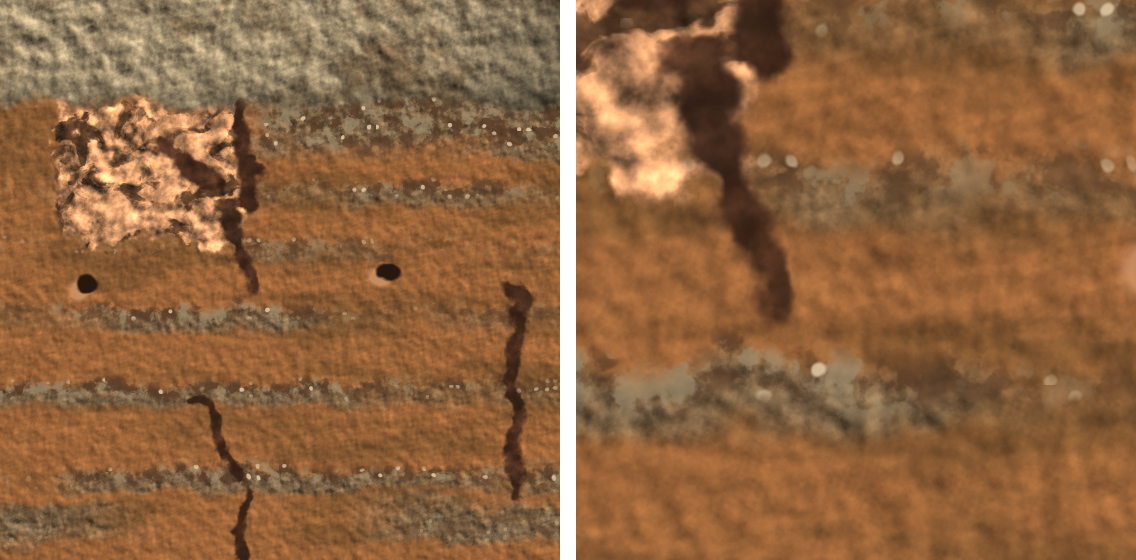
Left: the whole. Right: its middle third, enlarged.
A Shadertoy shader for this texture:

```glsl
// Weathered ridged clay brick under a rough mortar bed, with a broken patch, cracks and holes.

const vec3 CLAY = vec3(0.61, 0.39, 0.22);
const vec3 CLAY_DARK = vec3(0.51, 0.34, 0.19);
const vec3 GREY_BROWN = vec3(0.45, 0.37, 0.27);
const vec3 UMBER = vec3(0.34, 0.23, 0.15);
const vec3 MORTAR = vec3(0.62, 0.55, 0.43);
const vec3 SALMON = vec3(0.83, 0.59, 0.41);
const vec3 SHADOW = vec3(0.15, 0.09, 0.06);
const vec3 CHIP = vec3(0.90, 0.80, 0.66);

const int GROOVES = 6;
const vec3 GROOVE_CURVE = vec3(0.14, 0.162, -0.0087); // heights: a + b n + c n n
const float GROOVE_WIDTH = 0.027;
const float MORTAR_EDGE = 0.815;
const vec2 PATCH_CENTRE = vec2(0.265, 0.69);
const vec2 PATCH_HALF = vec2(0.165, 0.125);
const float CHIP_GRID = 64.0;
const vec2 LIGHT_STEP = vec2(0.35, 0.40);

// Crack ends (x0, y0, x1, y1) and half widths
const int CRACKS = 6;
const vec4 CRACK_ENDS[CRACKS] = vec4[CRACKS](
    vec4(0.435, 0.81, 0.438, 0.62), vec4(0.405, 0.62, 0.445, 0.48),
    vec4(0.925, 0.50, 0.922, 0.13), vec4(0.35, 0.28, 0.43, 0.14),
    vec4(0.435, 0.12, 0.430, -0.02), vec4(0.305, 0.75, 0.375, 0.67));
const float CRACK_WIDTH[CRACKS] = float[CRACKS](0.015, 0.014, 0.015, 0.008, 0.008, 0.020);

// Holes (x, y, radius)
const int HOLES = 2;
const vec3 HOLE[HOLES] = vec3[HOLES](vec3(0.158, 0.493, 0.026), vec3(0.692, 0.513, 0.026));

float hash(vec2 p) {
    vec3 q = fract(p.xyx * 0.1031);
    q += dot(q, q.yzx + 33.33);
    return fract((q.x + q.y) * q.z);
}

float noise(vec2 p) {
    vec2 i = floor(p), f = fract(p);
    f = f * f * (3.0 - 2.0 * f);
    vec2 e = vec2(1.0, 0.0);
    return mix(mix(hash(i), hash(i + e), f.x), mix(hash(i + e.yx), hash(i + 1.0), f.x), f.y);
}

float fbm(vec2 p) {
    float sum = 0.0, amp = 0.516;
    for (int i = 0; i < 5; i++) {
        sum += amp * noise(p);
        p = mat2(1.6, 1.2, -1.2, 1.6) * p + 17.0;
        amp *= 0.5;
    }
    return sum;
}

// Slope of the rough surface facing the light
float relief(vec2 p) { return fbm(p) - fbm(p + LIGHT_STEP); }

float segment(vec2 p, vec2 a, vec2 b) {
    vec2 pa = p - a, ba = b - a;
    return length(pa - ba * clamp(dot(pa, ba) / dot(ba, ba), 0.0, 1.0));
}

float box(vec2 p, vec2 halfSize) {
    vec2 d = abs(p) - halfSize;
    return length(max(d, 0.0)) + min(max(d.x, d.y), 0.0);
}

void mainImage(out vec4 fragColor, in vec2 fragCoord) {
    vec2 p = fragCoord / iResolution.xy;
    vec2 wobble = vec2(fbm(p * 16.0), fbm(p * 16.0 + 40.0)) - 0.5;
    vec2 w = p + 0.07 * wobble;
    float grain = fbm(p * 55.0 + 9.0);
    float fine = relief(p * 75.0);

    // Streaked clay face
    float streak = fbm(p * vec2(5.0, 24.0) + 3.0);
    vec3 col = mix(CLAY_DARK, CLAY, smoothstep(0.30, 0.56, streak));
    col *= 1.0 + 0.55 * fine + 0.25 * (grain - 0.5);

    // Grooves between the ridges, filled with grey dirt and crumbs
    float dirt = 0.0, crumbs = 0.0;
    for (int i = 0; i < GROOVES; i++) {
        float n = float(i);
        float d = p.y + 0.04 * wobble.y - dot(GROOVE_CURVE, vec3(1.0, n, n * n));
        float amount = smoothstep(0.25, 0.60, fbm(vec2(p.x * 3.5 + n * 7.3, n * 5.1)));
        amount *= i > 2 ? smoothstep(0.40, 0.50, p.x) : 1.0;
        dirt = max(dirt, amount * smoothstep(GROOVE_WIDTH, 0.3 * GROOVE_WIDTH, abs(d)));
        crumbs = max(crumbs, (0.3 + 0.7 * amount) * smoothstep(0.024, 0.004, abs(d - 0.012)));
    }
    float stain = smoothstep(0.05, 0.02, abs(w.y - 0.07)) * smoothstep(0.15, 0.35, abs(w.x - 0.45));
    float ledge = smoothstep(0.44, 0.50, w.x) * smoothstep(0.725, 0.765, w.y);
    dirt = max(dirt, max(stain, ledge));
    crumbs = max(crumbs, max(0.4 * stain, ledge));
    col = mix(col, GREY_BROWN * (1.0 + 1.3 * fine), 0.85 * dirt);
    col = mix(col, UMBER, 0.8 * crumbs * smoothstep(0.50, 0.36, grain));
    col = mix(col, MORTAR, 0.7 * crumbs * smoothstep(0.56, 0.68, grain));

    // Broken patch with a raw, pitted surface
    vec2 q = w - PATCH_CENTRE;
    float edge = max(box(q, PATCH_HALF), dot(q, vec2(-0.707)) - 0.155);
    float broken = smoothstep(0.010, -0.012, edge + 0.05 * (grain - 0.5));
    float pits = fbm(p * vec2(26.0, 34.0) + wobble * 3.0);
    vec3 raw = mix(UMBER, SALMON, smoothstep(0.31, 0.50, pits));
    col = mix(col, raw * (1.0 + 1.8 * relief(p * 40.0)), broken);

    // Mortar bed, darker toward the right and along its foot
    float bed = smoothstep(-0.012, 0.012, w.y - MORTAR_EDGE);
    float tone = fbm(p * 9.0 + 21.0) + 0.25 * (grain - 0.5);
    vec3 mortar = mix(GREY_BROWN, MORTAR, smoothstep(0.28, 0.58, tone));
    mortar *= 1.0 + 1.1 * relief(p * 38.0) + 0.6 * fine;
    mortar *= 1.0 - 0.28 * smoothstep(0.75, 1.0, w.x) - 0.2 * smoothstep(0.06, 0.0, w.y - MORTAR_EDGE);
    col = mix(col, mortar, bed);

    // Pale chips scattered along the grooves
    vec2 cell = floor(p * CHIP_GRID);
    vec2 offset = fract(p * CHIP_GRID) - 0.35 - 0.3 * vec2(hash(cell + 5.0), hash(cell + 11.0));
    float chip = smoothstep(0.34, 0.16, length(offset + wobble * 1.2));
    col = mix(col, CHIP, 0.85 * chip * step(0.90, hash(cell)) * crumbs * (1.0 - bed));

    // Ragged cracks
    for (int i = 0; i < CRACKS; i++) {
        float d = segment(w, CRACK_ENDS[i].xy, CRACK_ENDS[i].zw);
        float width = CRACK_WIDTH[i] * (0.2 + 1.7 * fbm(p * 32.0 + float(i) * 8.0));
        col = mix(col, SHADOW * (1.0 + 2.0 * grain * grain), 0.9 * smoothstep(width + 0.004, 0.5 * width, d));
    }

    // Holes with a lit lower left rim
    for (int i = 0; i < HOLES; i++) {
        vec2 h = p + 0.03 * wobble - HOLE[i].xy;
        float r = HOLE[i].z;
        col = mix(col, SALMON, 0.8 * smoothstep(r, 0.6 * r, length(h + r * vec2(0.55, 0.45))));
        col = mix(col, SHADOW, smoothstep(r, 0.7 * r, length(h * vec2(0.95, 1.15))));
    }

    fragColor = vec4(clamp(col, 0.0, 1.0), 1.0);
}
```
